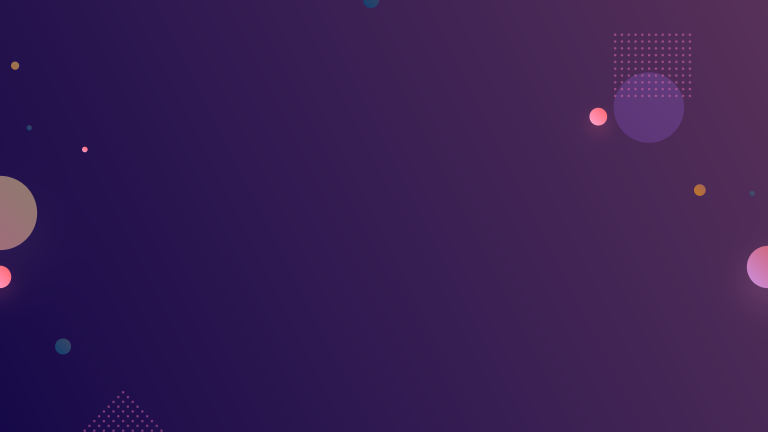
Reproduce this background procedurally as a Shadertoy shader.

```glsl
// Indigo to plum gradient with scattered gradient discs and two dotted grids.

// Coverage of a shape from its signed distance, softened over one pixel.
float coverage(float dist) {
    return clamp(0.5 - dist * iResolution.y / 100.0, 0.0, 1.0);
}

// Disc shaded from its lower left colour to its upper right colour.
void disc(inout vec3 col, vec2 p, vec2 centre, float radius, vec3 low, vec3 high) {
    vec2 d = p - centre;
    float t = clamp(0.5 + 0.35 * (d.x + d.y) / radius, 0.0, 1.0);
    col = mix(col, mix(low, high, t), coverage(length(d) - radius));
}

// Soft halo that falls just below a disc.
void halo(inout vec3 col, vec2 p, vec2 centre, float radius, vec3 tint) {
    float d = length(p - centre + vec2(0.0, 0.5 * radius)) / radius;
    col = mix(col, tint, 0.12 * exp(-d * d));
}

// Square lattice of dots; the first dot sits at the origin.
float dotGrid(vec2 q, vec2 count) {
    vec2 cell = clamp(floor(q / 1.573 + 0.5), vec2(0.0), count - 1.0);
    return coverage(length(q - cell * 1.573) - 0.29);
}

// Diagonal backdrop with a slight change of hue past the centre.
vec3 backdrop(vec2 p) {
    vec2 corner = vec2(100.0 * iResolution.x / iResolution.y, 100.0);
    vec2 slope = vec2(0.89, 0.45);
    float t = dot(p, slope) / dot(corner, slope);
    vec3 indigo = vec3(0.088, 0.036, 0.285);
    vec3 violet = vec3(0.222, 0.122, 0.325);
    vec3 plum = vec3(0.342, 0.192, 0.345);
    return t < 0.54 ? mix(indigo, violet, t / 0.54)
                    : mix(violet, plum, (t - 0.54) / 0.46);
}

void mainImage(out vec4 fragColor, in vec2 fragCoord) {
    // One unit is a hundredth of the canvas height.
    vec2 p = 100.0 * fragCoord / iResolution.y;
    float right = 100.0 * iResolution.x / iResolution.y;
    vec3 col = backdrop(p);

    vec3 rose = vec3(1.0, 0.62, 0.78), coral = vec3(1.0, 0.42, 0.47);
    vec3 teal = vec3(0.09, 0.25, 0.43), slate = vec3(0.22, 0.27, 0.40);

    // Halos
    halo(col, p, vec2(0.0, 35.9), 4.0, coral);
    halo(col, p, vec2(138.5, 73.0), 3.2, coral);
    halo(col, p, vec2(right, 38.2), 7.0, rose);
    halo(col, p, vec2(0.0, 50.7), 10.5, vec3(0.60, 0.42, 0.47));

    // Large discs
    disc(col, p, vec2(0.0, 50.7), 8.6, vec3(0.63, 0.42, 0.49), vec3(0.57, 0.47, 0.44));
    disc(col, p, vec2(150.2, 75.1), 8.15, vec3(0.36, 0.21, 0.47), vec3(0.38, 0.23, 0.48));
    disc(col, p, vec2(right, 38.2), 4.9, vec3(0.80, 0.54, 0.82), vec3(0.81, 0.38, 0.45));

    // Pink discs
    disc(col, p, vec2(0.0, 35.9), 2.6, rose, coral);
    disc(col, p, vec2(138.5, 73.0), 2.05, rose, coral);
    disc(col, p, vec2(19.65, 65.4), 0.65, rose, coral);

    // Teal discs
    disc(col, p, vec2(14.6, 19.8), 1.85, teal, slate);
    disc(col, p, vec2(85.9, 100.0), 1.85, teal, slate);
    disc(col, p, vec2(6.75, 70.4), 0.6, teal, slate);
    disc(col, p, vec2(174.1, 55.2), 0.6, slate, vec3(0.28, 0.31, 0.44));

    // Ochre discs
    disc(col, p, vec2(3.5, 84.8), 0.95, vec3(0.65, 0.43, 0.28), vec3(0.59, 0.46, 0.33));
    disc(col, p, vec2(162.0, 56.0), 1.35, vec3(0.74, 0.46, 0.17), vec3(0.66, 0.40, 0.32));

    // Upright dot grid, and a second one turned to stand on its corner
    vec3 dotTint = vec3(0.82, 0.40, 0.64);
    col = mix(col, dotTint, 0.55 * dotGrid(p - vec2(142.4, 77.8), vec2(12.0, 10.0)));
    vec2 d = p - vec2(28.5, 9.2);
    vec2 turned = 0.7071 * vec2(-d.x - d.y, d.x - d.y);
    col = mix(col, dotTint, 0.5 * dotGrid(turned, vec2(12.0)));

    fragColor = vec4(col, 1.0);
}
```
